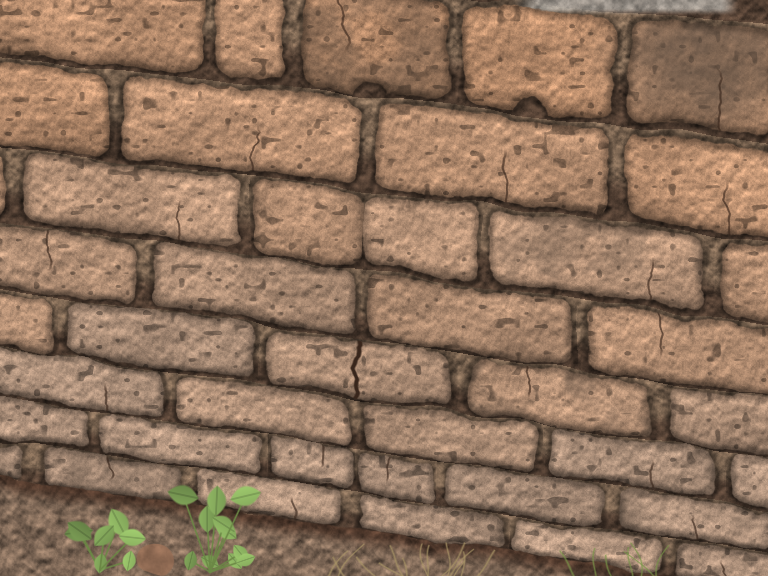
A WebGL 1 fragment shader for this texture:

```glsl
precision highp float;
// Weathered brick wall, sloping and narrowing downwards, above bare soil with weeds.
uniform vec2 u_resolution;

float hash(vec2 p) {
  vec3 q = fract(p.xyx * 0.1031);
  q += dot(q, q.yzx + 33.33);
  return fract((q.x + q.y) * q.z);
}

float noise(vec2 p) {
  vec2 i = floor(p), f = fract(p);
  f = f * f * (3.0 - 2.0 * f);
  return mix(mix(hash(i), hash(i + vec2(1, 0)), f.x),
             mix(hash(i + vec2(0, 1)), hash(i + vec2(1, 1)), f.x), f.y);
}

float fbm(vec2 p) {
  float sum = 0.0, amp = 0.53;
  for (int i = 0; i < 4; i++) {
    sum += amp * noise(p);
    p = p * 2.03 + 7.1;
    amp *= 0.5;
  }
  return sum;
}

float segment(vec2 p, vec2 a, vec2 b) {
  vec2 d = b - a;
  return length(p - a - d * clamp(dot(p - a, d) / dot(d, d), 0.0, 1.0));
}

vec3 wall(vec2 p, vec2 q, float k, float px) {
  // Brick cell: rows shrink geometrically, alternate rows shift by half a brick
  float row = floor(k + 0.5);
  float even = 1.0 - mod(row, 2.0);
  float high = 1.087 * pow(0.86, row);
  float pitch = 2.72 * pow(0.926, row);
  float start = 3.71 - 0.03 * row + 0.5 * even * pitch;
  if (row == 0.0) { pitch = 1.64; start = 2.93; }
  float cell = floor((q.x - start) / pitch);
  float x = q.x - start - (cell + 0.5) * pitch;
  float gap = 0.055;
  if (row == 0.0 && q.x < 2.93) {
    cell = q.x < 2.1 ? -2.0 : -1.0;
    pitch = q.x < 2.1 ? 2.4 : 0.83;
    x = q.x - (q.x < 2.1 ? 0.9 : 2.515);
  }
  bool middle = even > 0.5 && row > 0.0 && cell == -1.0;
  if (middle && row != 4.0) {
    cell += x < 0.0 ? 0.3 : 0.6;
    x -= sign(x) * pitch * 0.25;
    pitch *= 0.5;
    gap = 0.025;
  }
  vec2 id = vec2(cell * 10.0 + 90.0, row * 7.0 + 20.0);
  float r1 = hash(id), r2 = hash(id + 3.7), r3 = hash(id + 9.2);

  // Rounded, chipped brick outline
  vec2 local = vec2(x + (r1 - 0.5) * 0.05, (k - row) * high + (r2 - 0.5) * 0.03);
  vec2 size = vec2(pitch * 0.5 - gap - 0.05 * r3 * step(0.03, gap), high * (0.465 - 0.025 * r1));
  vec2 corner = abs(local) - size + 0.12 * high + 0.03;
  float d = length(max(corner, 0.0)) + min(max(corner.x, corner.y), 0.0) - 0.12 * high - 0.03;
  if (row == 0.0 && (cell == 0.0 || cell == 1.0))
    d = max(d, 0.17 - length(local - vec2(-0.06, size.y + 0.02)));
  d += 0.07 * (fbm(p * 7.0) - 0.5);
  if (row < 0.0) d = 0.1;

  // Mortar, deeper and darker below each brick and inside the joints
  float grain = fbm(p * 13.0);
  float relief = grain - fbm(p * 13.0 + vec2(0.15, 0.45));
  float under = smoothstep(-0.1, 0.5, local.y / size.y);
  vec3 mortar = mix(vec3(0.50, 0.41, 0.33), vec3(0.27, 0.20, 0.16), 0.75 * under);
  mortar *= 0.72 + 0.5 * grain + 0.8 * relief;
  mortar *= 0.6 + 0.4 * smoothstep(0.0, 0.07, d + 0.06 * (noise(p * 5.0) - 0.5));
  float pale = smoothstep(5.1, 5.4, p.x) * smoothstep(7.4, 7.2, p.x) * smoothstep(0.16, 0.08, p.y);
  mortar = mix(mortar, vec3(0.68, 0.66, 0.63) * (0.6 + 0.7 * grain), pale * 0.8);

  // Fired clay with a tone of its own, stains, grit and pits
  vec3 clay = mix(vec3(0.76, 0.575, 0.44), vec3(0.72, 0.60, 0.51), clamp(0.17 * row + 0.5 * r2 - 0.2, 0.0, 1.0));
  clay *= 0.80 + 0.09 * r1 + 0.32 * (fbm(p * vec2(1.6, 2.6) + r3 * 9.0) - 0.2);
  clay *= 0.93 + 0.14 * grain + 0.55 * relief + 0.09 * (hash(floor(p * 80.0)) - 0.5);
  clay *= 1.0 - 0.35 * smoothstep(0.73, 0.83, noise(p * vec2(11.0, 15.0)) * 0.8 + 0.2 * grain);
  float soot = smoothstep(1.5, 0.4, length((p - vec2(7.1, 0.6)) * vec2(1.0, 1.6)));
  soot = max(soot, 0.5 * step(0.82, r3) * smoothstep(0.4, 0.6, fbm(p * 2.4)));
  clay = mix(clay, vec3(0.33, 0.28, 0.24), soot * (0.3 + 0.55 * fbm(p * 4.0)));
  float t = local.y / size.y;
  clay *= 1.0 + 0.05 * smoothstep(-0.4, -0.8, t) - 0.22 * smoothstep(0.45, 1.05, t);
  clay *= 0.68 + 0.32 * smoothstep(0.0, -0.09, d);

  // Hairline cracks, and one wide split in the middle
  float bend = 0.22 * (fbm(vec2(local.y * 4.0, r1 * 40.0)) - 0.5);
  bool broken = middle && row == 4.0;
  float crack = abs(local.x - (broken ? 0.0 : (r2 - 0.5) * size.x) - bend);
  float width = broken ? 0.025 : 0.008;
  float cut = smoothstep(width + px, width * 0.4, crack);
  cut *= broken ? 1.0 : 0.65 * step(0.58, r3) * smoothstep(0.3, -0.1, t * (r1 < 0.5 ? 1.0 : -1.0));
  clay = mix(clay, vec3(0.22, 0.15, 0.11), cut);
  return mix(mortar, clay, smoothstep(px, -px, d));
}

void main() {
  // The canvas is 5.76 units high, y runs downwards
  float px = 5.76 / u_resolution.y;
  vec2 p = vec2(gl_FragCoord.x, u_resolution.y - gl_FragCoord.y) * px;
  vec2 q = p + 0.07 * (vec2(noise(p * 2.5), noise(p * 2.5 + 17.0)) - 0.5);
  float rise = 1.0 - q.y / 5.76;
  float level = q.y - (0.15 - 0.06 * rise * rise) * (q.x - 3.84);
  float k = log(1.0 - (level - 0.46) / 7.21) / log(0.86);
  vec3 color = wall(p, q, k, px);

  // Soil with a shaded strip at the foot of the wall
  float depth = level - 5.33 + 0.06 * (fbm(p * 6.0) - 0.5);
  float lump = fbm(p * 10.0);
  vec3 soil = mix(vec3(0.31, 0.22, 0.17), vec3(0.51, 0.42, 0.35), smoothstep(0.02, 0.22, depth));
  soil *= 0.72 + 0.5 * lump + 0.9 * (lump - fbm(p * 10.0 + vec2(0.1, 0.4)));
  color = mix(color, soil, smoothstep(-px, px, depth));
  float stone = length((p - vec2(1.55, 5.6)) * vec2(1.0, 1.1)) - 0.2 + 0.06 * noise(p * 6.0);
  color = mix(color, vec3(0.62, 0.46, 0.36) * (0.75 + 0.4 * lump), smoothstep(px, -px, stone));

  // Dry and green grass blades
  for (int i = 0; i < 22; i++) {
    float n = float(i), a = hash(vec2(n, 4.0)), b = hash(vec2(n, 8.0));
    bool dry = i < 15;
    vec2 root = vec2(dry ? 3.2 + 1.7 * a : 5.8 + 0.8 * a, 5.8);
    vec2 tip = root + vec2((b - 0.5) * 0.7, -0.12 - 0.25 * hash(vec2(n, 2.0)));
    float blade = segment(p + vec2(0.05 * sin(p.y * 9.0 + n), 0.0), root, tip) - 0.007;
    color = mix(color, dry ? vec3(0.66, 0.58, 0.40) : vec3(0.47, 0.58, 0.28), 0.75 * smoothstep(px, -px, blade));
  }

  // Two weeds: a stem and a pointed leaf at a time
  for (int i = 0; i < 18; i++) {
    float n = float(i), a = hash(vec2(n, 21.0)), b = hash(vec2(n, 35.0));
    bool large = i < 11;
    vec2 root = large ? vec2(2.1, 5.72) : vec2(1.0, 5.7);
    vec2 tip = root + (large ? vec2(0.85 * a - 0.4, -0.1 - 0.7 * b) : vec2(0.55 * a - 0.22, -0.05 - 0.45 * b));
    color = mix(color, vec3(0.42, 0.53, 0.27), smoothstep(px, -px, segment(p, root, tip) - 0.008));
    float turn = 1.6 * (a - 0.5) + 3.0 * hash(vec2(n, 50.0));
    vec2 l = mat2(cos(turn), -sin(turn), sin(turn), cos(turn)) * (p - tip) / (0.10 + 0.06 * b);
    float leaf = (abs(l.y) - 0.62 * (1.0 - l.x * l.x)) * 0.1;
    vec3 green = vec3(0.55, 0.70, 0.38) * (0.78 + 0.3 * a + 0.12 * l.y);
    green *= 0.85 + 0.15 * smoothstep(0.02, 0.1, abs(l.y));
    color = mix(color, green, smoothstep(px, -px, leaf));
  }
  gl_FragColor = vec4(color, 1.0);
}
```
